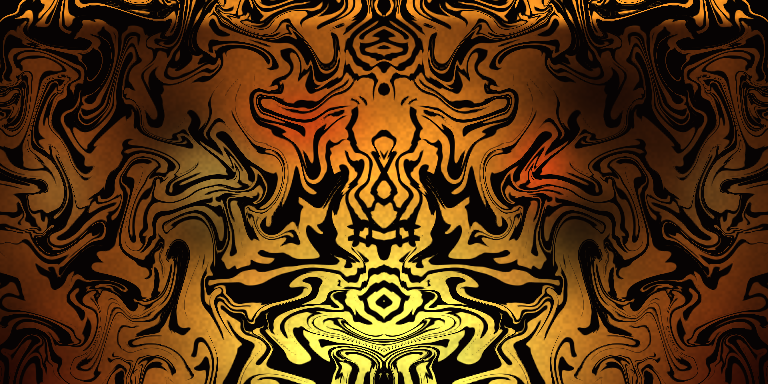
A Shadertoy shader for this pattern:

```glsl
// Mirrored black marbling over a glowing amber field with a jewelled central column.

#define SWIRL_SCALE 6.0
#define SWIRL_STEPS 8
#define SWIRL_GAIN 0.36
#define BLOT_SCALE 16.0
#define BAND_COUNT 9.5
#define INK_AMOUNT -0.16
#define COLUMN_PITCH 0.032
#define COLUMN_WOBBLE 0.22
#define GRAIN 0.14

const vec3 INK = vec3(0.025, 0.012, 0.012);
const vec3 BROWN = vec3(0.45, 0.20, 0.05);
const vec3 ORANGE = vec3(0.96, 0.57, 0.14);
const vec3 YELLOW = vec3(0.99, 0.94, 0.36);
const vec3 RED = vec3(0.84, 0.23, 0.06);
const vec3 KHAKI = vec3(0.68, 0.53, 0.23);
const vec3 SHADE = vec3(0.06, 0.018, 0.010);

float hash(vec2 p) {
    vec3 q = fract(vec3(p.xyx) * 0.1031);
    q += dot(q, q.yzx + 33.33);
    return fract((q.x + q.y) * q.z);
}

float noise(vec2 p) {
    vec2 i = floor(p), f = fract(p);
    f = f * f * f * (f * (f * 6.0 - 15.0) + 10.0);
    vec2 e = vec2(0.0, 1.0);
    return mix(mix(hash(i), hash(i + e.yx), f.x),
               mix(hash(i + e.xy), hash(i + e.yy), f.x), f.y);
}

// Small steps along the curl of noise: stirs without opening empty gaps
vec2 swirl(vec2 p) {
    const mat2 turn = mat2(0.8, 0.6, -0.6, 0.8);
    const vec2 e = vec2(0.03, 0.0);
    mat2 spin = turn;
    for (int i = 0; i < SWIRL_STEPS; i++) {
        float octave = float(i / 2);
        float freq = SWIRL_SCALE * pow(1.38, octave);
        if (i % 2 == 0) spin *= turn;
        vec2 s = spin * p * freq + 17.0 + 23.7 * octave;
        float n = noise(s);
        vec2 slope = (vec2(noise(s + e), noise(s + e.yx)) - n) / e.x;
        p += SWIRL_GAIN / freq * (vec2(slope.y, -slope.x) * spin);
    }
    return p;
}

// Rounded diamond distance, approximate
float jewel(vec2 p, vec2 r) {
    vec2 q = pow(abs(p) / r + 0.0001, vec2(1.35));
    return (pow(q.x + q.y, 1.0 / 1.35) - 1.0) * min(r.x, r.y);
}

float window(float y, float low, float high) {
    return smoothstep(low - 0.015, low + 0.015, y) * (1.0 - smoothstep(high - 0.015, high + 0.015, y));
}

// Positive where ink; a fluted vase holding three jewels
float vaseInk(vec2 p) {
    float profile = 0.034 + 0.045 * smoothstep(0.44, 0.70, p.y) + 0.010 * sin(p.y * 42.0);
    float d = p.x - profile;
    float flutes = sin(6.2832 * d / COLUMN_PITCH) - 0.1;
    flutes = mix(-1.0, flutes, smoothstep(-0.012, 0.0, d));
    float gems = min(jewel(p - vec2(0.0, 0.596), vec2(0.026, 0.042)),
                 min(jewel(p - vec2(0.0, 0.513), vec2(0.018, 0.028)),
                     jewel(p - vec2(0.0, 0.440), vec2(0.034, 0.032))));
    float outline = 1.0 - abs(gems - 0.006) / 0.006;
    float core = -jewel(p - vec2(0.0, 0.596), vec2(0.009, 0.013)) * 90.0;
    // paired bars under the vase
    float bars = abs(abs(p.y - 0.385 - 0.8 * p.x * p.x) - 0.018) - 0.009;
    bars = max(bars, p.x - 0.10);
    return max(max(flutes, outline), max(core, -bars * 90.0));
}

float ringInk(vec2 p, vec2 r) {
    return sin(6.2832 * jewel(p, r) / COLUMN_PITCH) - 0.1;
}

float blob(vec2 p, vec2 center, vec2 radius) {
    vec2 d = (p - center) / radius;
    return exp(-dot(d, d));
}

// Broad light behind the ink
vec3 backdrop(vec2 p) {
    vec2 m = vec2(abs(p.x), p.y);
    float cloud = noise(p * vec2(5.0, 11.0)) - 0.5;
    float core = exp(-m.x * m.x / 0.14) * mix(1.0, 0.42, smoothstep(0.58, 0.90, p.y));
    vec3 c = mix(BROWN, ORANGE, core);
    c = mix(c, ORANGE, 0.5 * blob(m, vec2(0.36, 0.24), vec2(0.30, 0.26)));
    c = mix(c, KHAKI, 0.45 * blob(m, vec2(0.85, 0.50), vec2(0.10, 0.12)));

    // shadow pools: x, y, radius, strength
    const vec4 pools[6] = vec4[6](
        vec4(0.57, 0.76, 0.20, 0.88), vec4(0.50, 0.40, 0.15, 0.92),
        vec4(0.74, 0.60, 0.19, 0.55), vec4(-0.55, 0.66, 0.14, 0.70),
        vec4(-0.46, 0.41, 0.13, 0.75), vec4(-0.62, 0.85, 0.17, 0.45));
    for (int i = 0; i < 6; i++)
        c = mix(c, SHADE, pools[i].w * blob(p, pools[i].xy, pools[i].z * vec2(1.1, 0.9)));

    c = mix(c, KHAKI, 0.90 * blob(p, vec2(-0.44, 0.54), vec2(0.12, 0.10)));
    c = mix(c, RED, 0.85 * blob(p, vec2(-0.20, 0.68), vec2(0.14, 0.09)));
    c = mix(c, RED, 0.80 * blob(p, vec2(0.40, 0.55), vec2(0.08, 0.10)));
    c = mix(c, RED, 0.45 * blob(m, vec2(0.31, 0.27), vec2(0.07)));
    c = mix(c, YELLOW, min(1.0, 1.35 * blob(m, vec2(0.0, 0.06), vec2(0.36, 0.33))));
    c = mix(c, vec3(0.20, 0.03, 0.015), 0.85 * blob(m, vec2(1.0, 0.0), vec2(0.26, 0.22)));
    c *= 1.0 - 0.35 * smoothstep(0.85, 1.0, m.x);

    // bright horizon along the upper rim
    c = mix(c, SHADE, 0.4 * blob(m, vec2(0.75, 0.91), vec2(0.45, 0.03)));
    c = mix(c, ORANGE * 1.04, smoothstep(0.925, 0.965, p.y + 0.025 * cloud));
    return c * (1.0 + 0.25 * cloud);
}

void mainImage(out vec4 fragColor, in vec2 fragCoord) {
    vec2 uv = fragCoord / iResolution.xy;
    vec2 p = vec2(2.0 * uv.x - 1.0, uv.y);
    vec2 m = vec2(abs(p.x), p.y);
    vec2 w = swirl(m);
    float ink = sin(BAND_COUNT * (noise(w * BLOT_SCALE + 7.0) - 0.5)) + INK_AMOUNT;

    // column sections replace the marbling near the axis
    vec2 s = mix(m, w, COLUMN_WOBBLE);
    s.x = abs(s.x);
    float near = 1.0 - smoothstep(0.07, 0.13, m.x);
    ink = mix(ink, vaseInk(s), near * window(m.y, 0.355, 0.72));
    ink = mix(ink, ringInk(s - vec2(0.0, 0.878), vec2(0.05, 0.036)), near * window(m.y, 0.79, 0.96));
    ink = mix(ink, ringInk(s - vec2(0.0, 0.235), vec2(0.055, 0.040)), near * window(m.y, 0.16, 0.32));

    float edge = clamp(0.65 * fwidth(ink), 0.01, 0.8);
    vec3 color = backdrop(p) * (1.0 + GRAIN * (noise(p * 130.0) - 0.5));
    color = mix(color, INK, smoothstep(-edge, edge, ink));
    fragColor = vec4(clamp(color, 0.0, 1.0), 1.0);
}
```
